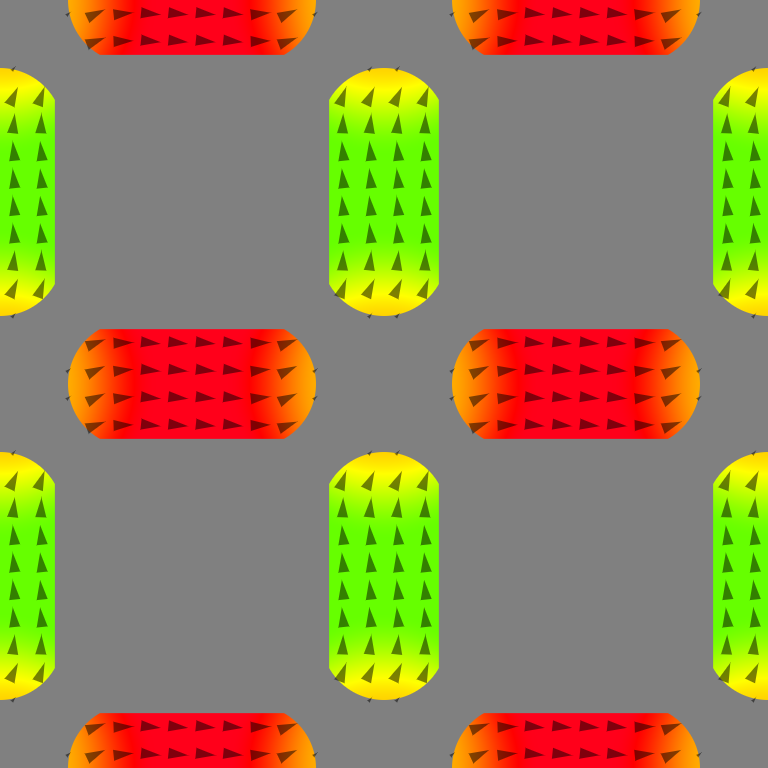
This pattern is drawn by a WebGL 1 fragment shader. Its source:

```glsl
precision highp float;

uniform vec2 u_resolution;

const float REPEATS = 2.0;         // tiles across and down
const float CELLS = 14.0;          // arrow cells per tile side
const float HALF_WIDTH = 2.0;      // island size, in cells
const float HALF_LENGTH = 4.52;
const float CAP_RADIUS = 2.3;
const float CORE_ANGLE = -6.0;     // field direction in degrees
const float TIP_ANGLE = 42.0;
const float BEND_START = 1.3;      // where the field starts and stops turning
const float BEND_END = 4.9;
const float EDGE_STIFFNESS = 0.12; // the field turns less along the sides
const float ARROW_HALF_LENGTH = 0.36;
const float ARROW_SLOPE = 0.28;
const float ARROW_SHADE = 0.5;
const vec3 BACKGROUND = vec3(0.5);

// Bar with shallow circular caps, lying along x
float islandDistance(vec2 p) {
  p = abs(p);
  float capStart = HALF_LENGTH - CAP_RADIUS;
  float cap = length(vec2(max(p.x - capStart, 0.0), p.y)) - CAP_RADIUS;
  return max(p.y - HALF_WIDTH, cap);
}

float islandAngle(vec2 p) {
  float reach = abs(p.x) - EDGE_STIFFNESS * p.y * p.y;
  return mix(CORE_ANGLE, TIP_ANGLE, smoothstep(BEND_START, BEND_END, reach));
}

vec2 wrapCentered(vec2 p) {
  return mod(p + 0.5 * CELLS, CELLS) - 0.5 * CELLS;
}

// Nearest island: x = signed distance, y = field angle in degrees
vec2 lattice(vec2 g) {
  vec2 across = wrapCentered(g - vec2(0.5 * CELLS, 0.0));
  vec2 upright = wrapCentered(g - vec2(0.0, 0.5 * CELLS)).yx;
  float dAcross = islandDistance(across);
  float dUpright = islandDistance(upright);
  return dAcross < dUpright
    ? vec2(dAcross, islandAngle(across))
    : vec2(dUpright, 90.0 - islandAngle(upright));
}

vec3 hueColor(float degrees) {
  vec3 h = mod(degrees / 60.0 + vec3(0.0, 4.0, 2.0), 6.0);
  return clamp(abs(h - 3.0) - 1.0, 0.0, 1.0);
}

// Triangle pointing along the given angle
float arrowDistance(vec2 p, float degrees, float size) {
  float a = radians(degrees);
  vec2 dir = vec2(cos(a), sin(a));
  vec2 q = vec2(dot(p, dir), dot(p, vec2(-dir.y, dir.x)));
  float tip = ARROW_HALF_LENGTH * size;
  float side = abs(q.y) - ARROW_SLOPE * (tip - q.x);
  return max(-q.x - tip, side / sqrt(1.0 + ARROW_SLOPE * ARROW_SLOPE));
}

float coverage(float d, float pixel) {
  return clamp(0.5 - d / pixel, 0.0, 1.0);
}

void main() {
  float cellCount = REPEATS * CELLS;
  vec2 g = gl_FragCoord.xy / u_resolution * cellCount;
  float pixel = cellCount / min(u_resolution.x, u_resolution.y);

  // Islands coloured by field direction
  vec2 field = lattice(g);
  vec3 color = mix(BACKGROUND, hueColor(field.y), coverage(field.x, pixel));

  // One arrow per cell, shrinking at the island rim
  vec2 cellField = lattice(floor(g) + 0.5);
  float size = clamp(0.35 - 2.0 * cellField.x, 0.0, 1.0);
  float d = arrowDistance(fract(g) - 0.5, cellField.y, size);
  float arrow = coverage(d, pixel) * step(0.01, size);
  color *= 1.0 - ARROW_SHADE * arrow;

  gl_FragColor = vec4(color, 1.0);
}
```
